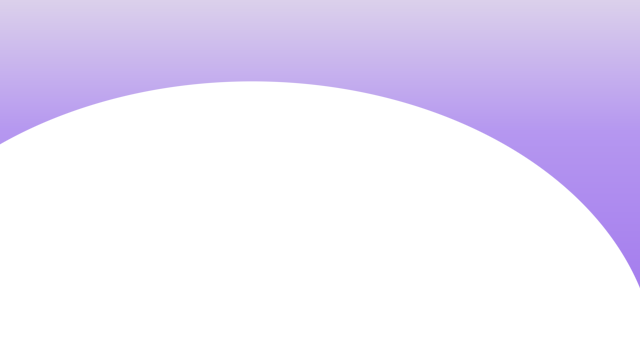
This background is drawn by a WebGL 1 fragment shader. Its source:

```glsl
precision highp float;
// A broad white dome rises in front of a violet sky.
// The sky is a vertical gradient with three stops; the dome is an ellipse
// whose edge is smoothed over about one pixel by its distance estimate.

uniform vec2 u_resolution;

const vec3 SKY_TOP = vec3(0.859, 0.818, 0.922);
const vec3 SKY_MIDDLE = vec3(0.710, 0.592, 0.940);
const vec3 SKY_LOW = vec3(0.645, 0.490, 0.932);
const vec3 DOME_COLOR = vec3(1.0);

// Lengths are fractions of the canvas width and height.
const vec2 DOME_CENTER = vec2(0.394, -0.028);
const vec2 DOME_RADII = vec2(0.632, 0.802);
const float MIDDLE_STOP = 0.365;
const float LOW_STOP = 0.80;

// Three-stop gradient, measured downwards from the top.
vec3 skyColor(float depth) {
  vec3 upper = mix(SKY_TOP, SKY_MIDDLE, clamp(depth / MIDDLE_STOP, 0.0, 1.0));
  float lower = clamp((depth - MIDDLE_STOP) / (LOW_STOP - MIDDLE_STOP), 0.0, 1.0);
  return mix(upper, SKY_LOW, lower);
}

// Approximate signed distance to an ellipse, negative inside.
float ellipseDistance(vec2 point, vec2 radii) {
  float level = length(point / radii);
  float slope = length(point / (radii * radii));
  return level * (level - 1.0) / max(slope, 0.0001);
}

void main() {
  vec2 uv = gl_FragCoord.xy / u_resolution;
  vec2 canvas = vec2(u_resolution.x / u_resolution.y, 1.0);
  float pixel = 1.0 / u_resolution.y;

  vec3 sky = skyColor(1.0 - uv.y);
  float edge = ellipseDistance((uv - DOME_CENTER) * canvas, DOME_RADII * canvas);
  float coverage = 1.0 - smoothstep(-0.75 * pixel, 0.75 * pixel, edge);

  gl_FragColor = vec4(mix(sky, DOME_COLOR, coverage), 1.0);
}
```
